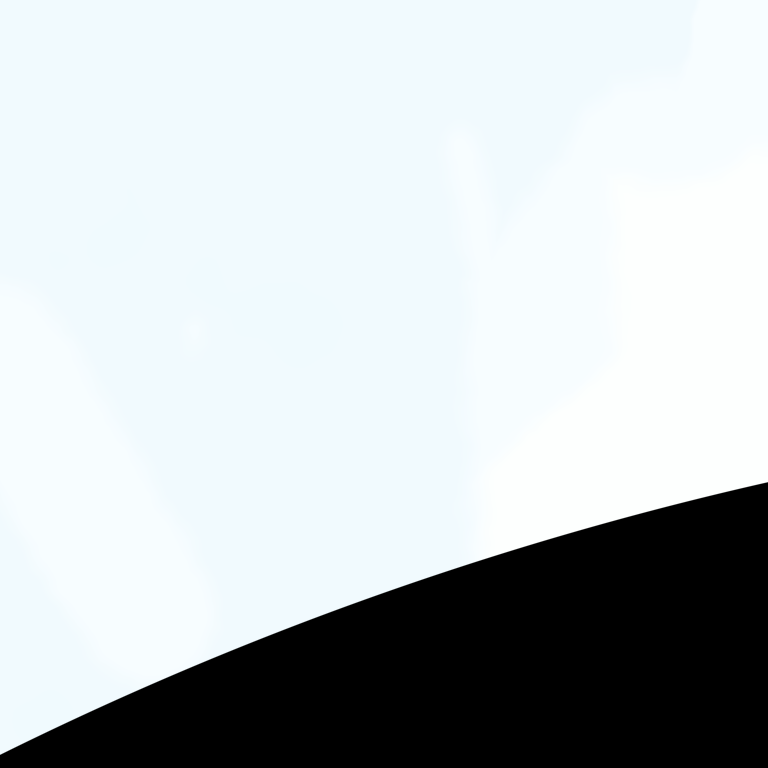
This background is drawn by a three.js fragment shader. Its source:

```glsl
varying vec2 vUv;

#define HORIZON_CENTER vec2(1.985, -3.988)
#define HORIZON_RADIUS 4.47
#define HORIZON_SOFTNESS 0.001
#define SKY_COLOR vec3(0.944, 0.980, 0.996)
#define VEIL_COLOR vec3(0.970, 0.992, 1.0)
#define GLOW_COLOR vec3(0.992, 1.0, 0.996)
#define GROUND_COLOR vec3(0.0)
#define CLOUD_SOFTNESS 0.022
#define WARP_SCALE 14.0
#define WARP_AMOUNT 0.025

vec2 hashGradient(vec2 cell) {
  vec2 h = vec2(dot(cell, vec2(127.1, 311.7)), dot(cell, vec2(269.5, 183.3)));
  return fract(sin(h) * 43758.5) * 2.0 - 1.0;
}

float gradientNoise(vec2 p) {
  vec2 cell = floor(p);
  vec2 f = fract(p);
  vec2 w = f * f * f * (f * (f * 6.0 - 15.0) + 10.0);
  float a = dot(hashGradient(cell), f);
  float b = dot(hashGradient(cell + vec2(1.0, 0.0)), f - vec2(1.0, 0.0));
  float c = dot(hashGradient(cell + vec2(0.0, 1.0)), f - vec2(0.0, 1.0));
  float d = dot(hashGradient(cell + 1.0), f - 1.0);
  return mix(mix(a, b, w.x), mix(c, d, w.x), w.y);
}

float fbm(vec2 p) {
  float sum = 0.0;
  float amplitude = 0.6;
  for (int i = 0; i < 3; i++) {
    sum += amplitude * gradientNoise(p);
    p = p * 2.1 + 5.3;
    amplitude *= 0.5;
  }
  return sum;
}

float capsule(vec2 p, vec2 a, vec2 b, float radius) {
  vec2 ab = b - a;
  float t = clamp(dot(p - a, ab) / dot(ab, ab), 0.0, 1.0);
  return length(p - a - ab * t) - radius;
}

float coverage(float dist) {
  return 1.0 - smoothstep(-CLOUD_SOFTNESS, CLOUD_SOFTNESS, dist);
}

// Slanted cloud on the left with a stray wisp beside it
float leftCloud(vec2 p) {
  float streak = capsule(p, vec2(0.0, 0.535), vec2(0.19, 0.20), 0.09);
  float wisp = length((p - vec2(0.258, 0.565)) * vec2(1.0, 0.6)) - 0.008;
  return min(streak, wisp);
}

// Broad veil on the right, with a narrow plume at its upper left
float rightVeil(vec2 p) {
  float top = min(0.66 + 1.4 * (p.x - 0.63), 0.81 + 0.1 * p.x);
  top += 0.25 * smoothstep(0.88, 0.95, p.x);
  float body = max(0.61 - p.x, (p.y - top) * 0.65);
  float plume = capsule(p, vec2(0.60, 0.81), vec2(0.645, 0.60), 0.022);
  return min(body, plume);
}

// Brightest part, spreading left toward the horizon
float brightCore(vec2 p) {
  float left = 0.63 + 0.17 * smoothstep(0.37, 0.55, p.y);
  float top = 0.76 + 0.04 * smoothstep(0.88, 1.0, p.x);
  return max(left - p.x, p.y - top);
}

void main() {
  vec2 q = vUv * WARP_SCALE;
  vec2 warped = vUv + WARP_AMOUNT * vec2(fbm(q), fbm(q + 31.7));

  // Sky and clouds
  vec3 color = SKY_COLOR + 0.004 * fbm(vUv * 4.0);
  float veil = max(coverage(leftCloud(warped)), coverage(rightVeil(warped)));
  color = mix(color, VEIL_COLOR, veil);
  color = mix(color, GLOW_COLOR, coverage(brightCore(warped)));

  // Curved ground
  float horizon = length(vUv - HORIZON_CENTER) - HORIZON_RADIUS;
  float sky = smoothstep(-HORIZON_SOFTNESS, HORIZON_SOFTNESS, horizon);
  gl_FragColor = vec4(mix(GROUND_COLOR, color, sky), 1.0);
}
```
